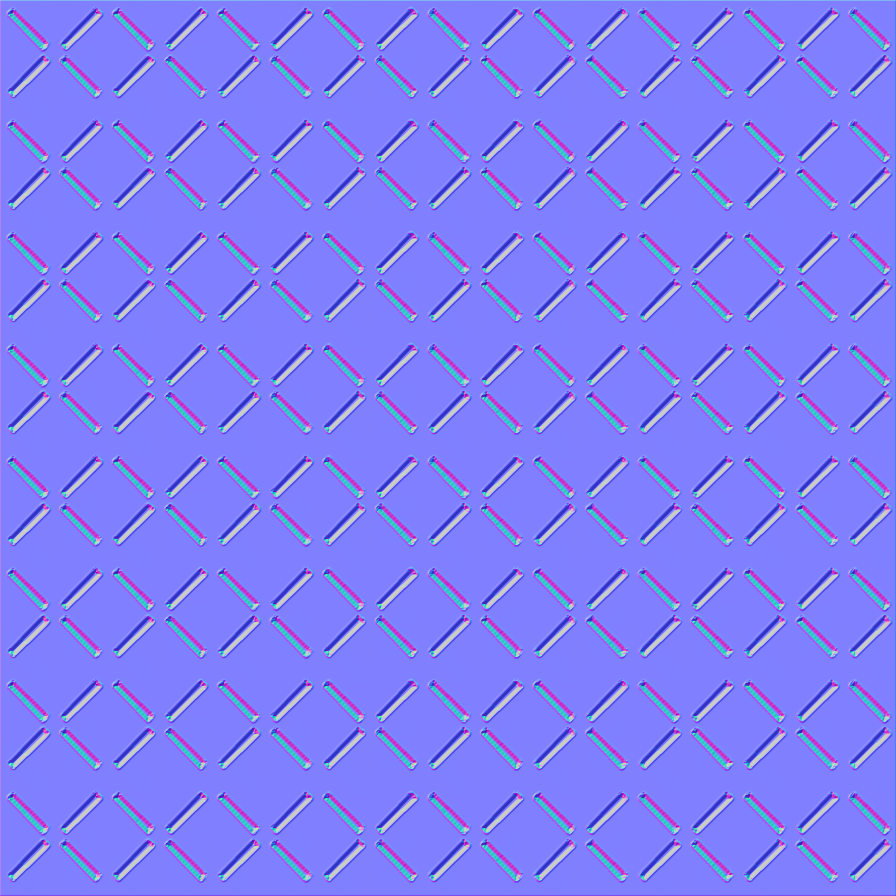
A WebGL 1 fragment shader for this texture map:

```glsl
precision highp float;
uniform vec2 u_resolution;

#define COLUMN_PITCH 0.0587
#define COLUMN_START 0.0317
#define ROWS 16.0
#define ROW_START 0.0039
#define ROW_SHIFT 0.0049
#define BAR_SIZE vec2(0.0260, 0.0026)
#define BEVEL 0.0023
#define RELIEF 0.0056
#define GROOVE 0.0011
#define WEAR 0.14
#define SPECKLE 0.0022
#define BORDER 0.0016

vec2 hash2(vec2 p) {
  p = vec2(dot(p, vec2(127.1, 311.7)), dot(p, vec2(269.5, 183.3)));
  return fract(sin(p) * 4375.85);
}

// Distance to the nearest scattered point
float cellular(vec2 p) {
  vec2 cell = floor(p);
  float nearest = 2.0;
  for (int j = -1; j <= 1; j++) {
    for (int i = -1; i <= 1; i++) {
      vec2 neighbour = cell + vec2(float(i), float(j));
      nearest = min(nearest, length(neighbour + hash2(neighbour) - p));
    }
  }
  return nearest;
}

float boxDistance(vec2 p, vec2 halfSize) {
  vec2 d = abs(p) - halfSize;
  return length(max(d, 0.0)) + min(max(d.x, d.y), 0.0);
}

// Raised diagonal bars, alternating in direction by column and row
float reliefHeight(vec2 uv) {
  vec2 grid = vec2((uv.x - COLUMN_START) / COLUMN_PITCH + 0.5,
                   (1.0 - uv.y + ROW_START) * ROWS);
  vec2 id = floor(grid);
  id.y = mod(id.y, 2.0);
  vec2 local = (fract(grid) - 0.5) * vec2(COLUMN_PITCH, -1.0 / ROWS);
  local.y += ROW_SHIFT * (1.0 - 2.0 * id.y);

  float rising = mod(id.x + id.y, 2.0);
  float lean = 2.0 * rising - 1.0;
  vec2 bar = vec2(local.x + lean * local.y, local.y - lean * local.x) * 0.7071;
  vec2 random = hash2(id + 3.0);

  // Taper, a worn step and finely beaded edges
  float along = bar.x / BAR_SIZE.x;
  float nick = smoothstep(-0.06, 0.06, along - random.x + 0.5);
  float width = BAR_SIZE.y * (1.0 + WEAR * (0.6 * along + (nick - 0.5) * (random.y + 0.3)));
  width += 0.00009 * (1.0 - rising) * sin(bar.x * 1500.0 + random.y * 6.283);

  float d = boxDistance(bar, vec2(BAR_SIZE.x, width));
  float height = RELIEF * (1.0 - smoothstep(-BEVEL, BEVEL, d));

  // Groove beside the bar, deeper below it
  float rim = (d - 1.35 * BEVEL) / (0.45 * BEVEL);
  float below = 1.0 - smoothstep(-width, width, bar.y);
  height -= GROOVE * mix(0.25, 1.0, below) * exp(-rim * rim);

  // Chips around the bar ends
  float ends = smoothstep(0.82, 1.0, abs(along)) * (1.0 - smoothstep(0.001, 0.004, d));
  float chips = 1.0 - smoothstep(0.1, 0.6, cellular(bar * 200.0 + 9.0 * id));
  return height + SPECKLE * ends * (chips - 0.4);
}

void main() {
  vec2 uv = gl_FragCoord.xy / u_resolution;
  float e = max(0.0006, 0.4 / min(u_resolution.x, u_resolution.y));
  vec2 dx = vec2(e, 0.0);
  vec2 dy = vec2(0.0, e);

  // Green runs downward
  vec2 tilt = vec2(reliefHeight(uv - dx) - reliefHeight(uv + dx),
                   reliefHeight(uv + dy) - reliefHeight(uv - dy)) / (2.0 * e);

  // Faint drift of the flat ground
  tilt += 0.007 * vec2(sin(uv.x * 107.0 + 2.0 * sin(uv.y * 50.3)),
                       sin(uv.y * 50.3 + sin(uv.x * 53.5)));

  // Thin bevel around the canvas
  vec2 low = 1.0 - smoothstep(0.0, BORDER, uv);
  vec2 high = 1.0 - smoothstep(0.0, BORDER, 1.0 - uv);
  tilt += 0.6 * vec2(low.x - high.x, high.y - low.y);

  vec3 normal = normalize(vec3(tilt, 1.0));
  gl_FragColor = vec4(0.5 + 0.5 * normal, 1.0);
}
```
